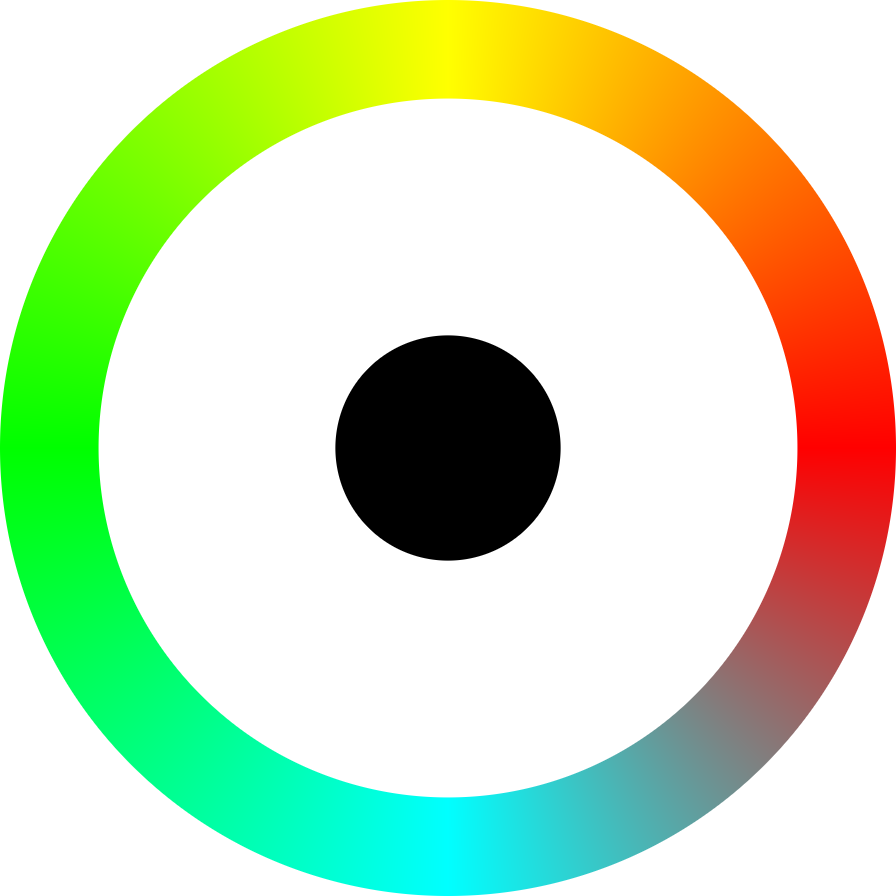
Give the GLSL for this background, as a Shadertoy shader.

```glsl
// Draws a four-colour angular gradient ring around a black disc on white.

const float TAU = 6.28318531;

// Radii in units of the shorter canvas side
const vec2  CENTER       = vec2(0.5);
const float RING_OUTER   = 0.5;
const float RING_INNER   = 0.39;
const float DISC_RADIUS  = 0.1257;

const vec3 BACKGROUND = vec3(1.0);
const vec3 DISC_COLOR = vec3(0.0);

// Ring colours at each quarter turn, counterclockwise from the right
const vec3 RED    = vec3(1.0, 0.0, 0.0);
const vec3 YELLOW = vec3(1.0, 1.0, 0.0);
const vec3 GREEN  = vec3(0.0, 1.0, 0.0);
const vec3 CYAN   = vec3(0.0, 1.0, 1.0);

// Linear blend between neighbouring quarter-turn colours
vec3 ringColor(vec2 p) {
    float quarter = fract(atan(p.y, p.x) / TAU) * 4.0;
    vec3 color = mix(RED, YELLOW, clamp(quarter, 0.0, 1.0));
    color = mix(color, GREEN, clamp(quarter - 1.0, 0.0, 1.0));
    color = mix(color, CYAN, clamp(quarter - 2.0, 0.0, 1.0));
    return mix(color, RED, clamp(quarter - 3.0, 0.0, 1.0));
}

// Antialiased coverage of a circle
float circleMask(float dist, float radius, float pixel) {
    return clamp(0.5 + (radius - dist) / pixel, 0.0, 1.0);
}

void mainImage(out vec4 fragColor, in vec2 fragCoord) {
    float pixel = 1.0 / min(iResolution.x, iResolution.y);
    vec2 p = (fragCoord - CENTER * iResolution.xy) * pixel;
    float dist = length(p);

    // Coloured ring
    float ring = circleMask(dist, RING_OUTER, pixel)
               - circleMask(dist, RING_INNER, pixel);
    vec3 color = mix(BACKGROUND, ringColor(p), ring);

    // Central disc
    color = mix(color, DISC_COLOR, circleMask(dist, DISC_RADIUS, pixel));

    fragColor = vec4(color, 1.0);
}
```
